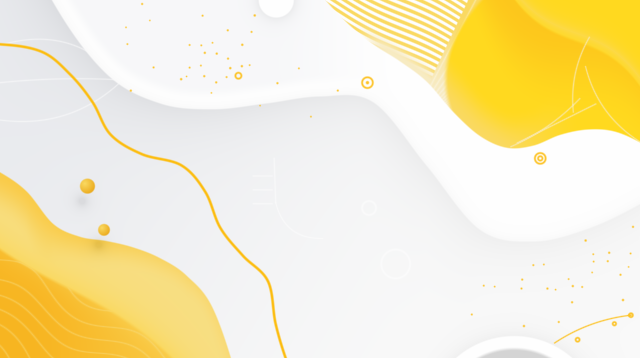
Reproduce this background procedurally as a Shadertoy shader.

```glsl
// Paper-cut backdrop: a white ribbon on soft grey, golden waves in two corners.
// Spline edges become distances; stripes and contours repeat a field, specks are
// hashed cells. The canvas is 12 units wide, y runs down from the top.

const float WIDTH = 12., HAIR = .011, SPECK_CELL = .23, STRIPE_GAP = .135;
const vec3 WHITE = vec3(.995), PANEL = vec3(.968, .97, .976);
const vec3 MIST = vec3(.912, .918, .932), PALE = vec3(.97, .92, .76);
const vec3 SUN = vec3(1, .85, .12), HONEY = vec3(.98, .85, .38);
const vec3 CREAM = vec3(.97, .87, .51), AMBER = vec3(.97, .71, .13);
const vec3 GOLD = vec3(.99, .74, .06);

// Evenly spaced heights of each flowing edge
const float RIBBON[15] = float[](-4.1, -2.05, .05, 1.39, 1.94, 2.05, 1.94, 1.81, 1.92, 3.11, 4.31, 4.53, 4.3, 3.83, 3.2);
const float CORNER[15] = float[](-.8, -.12, .42, .83, 1.15, 1.53, 2.1, 2.55, 2.77, 2.73, 2.53, 2.43, 2.46, 2.67, 3.);
const float DUNE[15] = float[](3., 3.23, 3.59, 4.2, 4.44, 4.52, 4.64, 4.84, 5.17, 5.8, 7.3, 9.4, 12., 15., 18.);
const float THREAD[15] = float[](-1.9, -.86, -.19, -.08, -.18, -.45, -.23, .3, .25, -.14, -.24, -.25, -.91, -1.42, -1.8);

float pixel; // one pixel in canvas units

float spline(float k[15], float s) {
  s = clamp(s, 1., 12.999);
  int i = int(s);
  float t = s - float(i), a = k[i - 1], b = k[i], c = k[i + 1], d = k[i + 2];
  return b + .5 * t * (c - a + t * (2. * a - 5. * b + 4. * c - d + t * (3. * (b - c) + d - a)));
}

// Signed distance to a spline edge, positive below it
float edge(float k[15], float start, float gap, vec2 p) {
  float s = (p.x - start) / gap, h = spline(k, s);
  return (p.y - h) / length(vec2(1, (spline(k, s + .02) - h) / (.02 * gap)));
}

float fill(float d) { return smoothstep(pixel, -pixel, d); }
float disc(vec2 p, float x, float y, float r) { return length(p - vec2(x, y)) - r; }
float ring(vec2 p, float x, float y, float r) { return fill(abs(disc(p, x, y, r)) - .017); }
float glow(float d, float size) { return exp(-max(d, 0.) / size); }

// Thin line from a, along b, bowed sideways
float arc(vec2 p, float x, float y, vec2 b, float bow) {
  p -= vec2(x, y);
  float t = clamp(dot(p, b) / dot(b, b), 0., 1.);
  return fill(length(p - b * t - vec2(-b.y, b.x) * bow * 4. * t * (1. - t)) - HAIR);
}

// Repeated level lines of a field
float contours(float f) {
  return fill(abs(fract(f) - .5) * pixel / max(fwidth(f), 1e-4) - HAIR * .7);
}

vec3 hash(vec2 p) {
  vec3 q = fract(p.xyx * vec3(.1031, .103, .0973));
  q += dot(q, q.yxz + 33.33);
  return fract((q.xxy + q.yzz) * q.zyx);
}

float specks(vec2 p) {
  vec2 cell = floor(p / SPECK_CELL);
  vec3 h = hash(cell + 7.);
  vec2 c = (cell + .2 + .6 * h.xy) * SPECK_CELL;
  vec2 u = (c - vec2(3.9, .95)) / vec2(1.5, .75);
  vec2 v = (c - vec2(10.4, 8.47 - .3 * c.x)) / vec2(1.9, .6);
  float density = .45 * (exp(-dot(u, u)) + exp(-dot(v, v)));
  return fill(length(p - c) - .012 - .009 * h.x) * step(h.z, density);
}

void ball(inout vec3 col, vec2 p, float x, float y, float r) {
  col -= .07 * glow(disc(p, x - .1, y + .28, .05), .1);
  vec3 shade = mix(HONEY, AMBER * .95, disc(p + .35 * r, x, y, 0.) / r / 1.4);
  col = mix(col, shade, fill(disc(p, x, y, r)));
}

void mainImage(out vec4 fragColor, in vec2 fragCoord) {
  pixel = WIDTH / iResolution.x;
  vec2 p = vec2(fragCoord.x, iResolution.y - fragCoord.y) * pixel;
  float ribbon = edge(RIBBON, -1., 1., p), corner = edge(CORNER, 5.5, .5, p);
  float dune = edge(DUNE, -.5, .5, p);

  // Grey ground, ribbon shadow, faint sketch
  vec3 col = mix(MIST, vec3(.975), smoothstep(0., 13., p.x + .6 * p.y));
  col -= mix(.055, .03, p.x / WIDTH) * glow(ribbon, .45);
  float lines = arc(p, 5.14, 2.97, vec2(.03, .83), 0.) + arc(p, 5.17, 3.8, vec2(.88, .67), .2);
  lines += ring(p, 6.92, 3.9, .13) + ring(p, 7.42, 4.95, .27);
  for (float i = 0.; i < 3.; i++) {
    lines += arc(p, 4.75, 3.3 + .26 * i, vec2(.35, 0), 0.);
    lines += arc(p, 0., 2.25 - .7 * i, vec2(2.3, .7 * i - .75), .12 - .14 * i);
  }
  col = mix(col, WHITE, .55 * min(lines, 1.));

  // Winding thread, measured along the diagonal
  float thread = edge(THREAD, -.15, .95, vec2(p.x + p.y, p.x - p.y)) * .707;
  col = mix(col, GOLD, fill(abs(thread) - .024));

  // Dune, amber core, balls
  float core = .8 * (p.y - 4.66 - p.x * (.7 + p.x * (.04 * p.x - .15)));
  vec3 sand = mix(mix(AMBER, HONEY, .6), CREAM, smoothstep(0., .75, dune + .12 * p.x));
  vec3 amber = mix(AMBER, HONEY, .4 * smoothstep(.5, 3., p.x) + .3 * glow(core, .2));
  sand = mix(mix(sand, HONEY, glow(-core, .3)), amber, smoothstep(-.03, .05, core));
  float grain = core * 3.2 + .6 * cos(p.x * 2.3 + p.y) + .3 * cos(p.y * 3. - p.x);
  sand = mix(sand, CREAM, contours(grain) * .55 * fill(-core));
  col = mix(col, sand, fill(-dune));
  ball(col, p, 1.64, 3.49, .14);
  ball(col, p, 1.95, 4.31, .11);

  // Lower right mound
  float mound = disc(p, 9.64, 7.95, 1.65);
  col = mix(col - .035 * glow(mound, .17), WHITE, fill(mound));
  col = mix(col, vec3(.83), smoothstep(-.2, -.28, mound));

  // Ribbon, inner panel, top tab
  vec3 paper = mix(WHITE, PANEL, smoothstep(.18, .42, -ribbon) * smoothstep(7.5, 5., p.x));
  float tab = disc(p, 5.18, 0., .33);
  paper = mix(paper - .05 * glow(tab, .11), WHITE, fill(tab));
  col = mix(col, paper - .02 * glow(-ribbon, .1), fill(ribbon));

  // Upper corner: stripes, pale fan, solid yellow
  float stripe = (p.y - .52 * p.x + .05 * sin(p.x * 2.5)) / STRIPE_GAP;
  vec3 cloth = mix(HONEY, WHITE, fill((abs(fract(stripe) - .5) - .24) * STRIPE_GAP));
  cloth = mix(cloth, PALE, smoothstep(-.3, -.05, corner) * smoothstep(6.6, 7.3, p.x));
  float side = p.x - 8.78 + .47 * p.y;
  vec3 fan = mix(HONEY, PALE, smoothstep(.2, 1.7, p.y));
  fan = mix(fan, WHITE, .4 * contours(side * 9. / (2.5 - min(p.y, 2.))));
  cloth = mix(cloth, fan, fill(-side));
  float x = p.x - 10.8, band = .8 * (p.y - .77 - .36 * x - .24 * x * x * x);
  vec3 yellow = mix(vec3(.99, .78, .11), SUN, smoothstep(0., 1.3, band + .25 * x + .2));
  yellow = mix(yellow, HONEY, smoothstep(-.75, 0., corner) * smoothstep(11., 9.2, p.x));
  yellow = mix(yellow, mix(SUN, HONEY, .6 * glow(abs(band + .12), .11)), smoothstep(.03, -.03, band));
  float veins = arc(p, 11.05, .7, vec2(-.3, 1.4), .08) + arc(p, 10.98, 1.25, vec2(1.02, 1.41), .1);
  veins += arc(p, 9.58, 2.75, vec2(1.29, -.9), .05) + arc(p, 9.7, 2.68, vec2(1.47, -.73), 0.);
  yellow = mix(yellow, PALE, .75 * min(veins, 1.));
  cloth = mix(cloth, yellow, smoothstep(-.06, .06, side - .25 + p.y * (.43 - .3 * p.y)));
  col = mix(col, cloth, fill(corner));

  // Specks, badges, beaded arc
  float trim = specks(p) * fill(-corner) + ring(p, 4.47, 1.42, .055);
  trim += ring(p, 6.89, 1.55, .1) + fill(disc(p, 6.89, 1.55, .03));
  trim += ring(p, 10.13, 2.97, .1) + ring(p, 10.13, 2.97, .04);
  trim += arc(p, 10.4, 6.43, vec2(1.43, -.52), -.06) + ring(p, 11.83, 5.91, .035);
  trim += ring(p, 11.52, 6.07, .03) + ring(p, 10.83, 6.37, .035);
  fragColor = vec4(mix(col, GOLD, .9 * min(trim, 1.)), 1);
}
```
